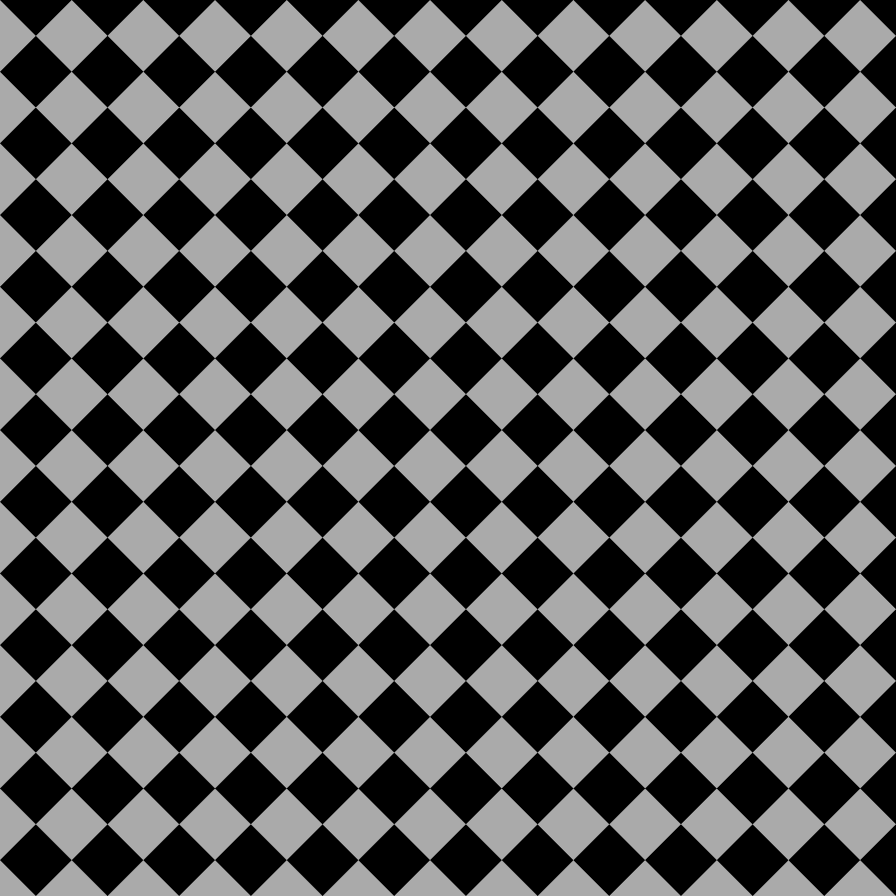
Give the GLSL for this pattern, as a Shadertoy shader.

```glsl
// Harlequin check: equal grey and black diamonds touching at their corners.
// The plane is folded into square cells, each holding one grey diamond drawn
// by its signed distance; the black diamonds are the space left between.

const float REPEATS = 12.5;           // cells across and down the canvas
const float HALF_DIAGONAL = 0.5;      // diamond centre to corner, in cells
const float EDGE_PIXELS = 1.0;        // width of the smoothed edge
const vec3 GREY = vec3(0.667);
const vec3 BLACK = vec3(0.0);

// Signed distance to a diamond centred on the origin, negative inside.
float diamondDistance(vec2 p, float halfDiagonal) {
    return (abs(p.x) + abs(p.y) - halfDiagonal) * inversesqrt(2.0);
}

void mainImage(out vec4 fragColor, in vec2 fragCoord) {
    // Cell units, with diamond centres on whole numbers.
    vec2 p = fragCoord / iResolution.xy * REPEATS;
    vec2 cell = fract(p + 0.5) - 0.5;

    // Antialiased coverage of the grey diamond.
    float pixel = REPEATS / min(iResolution.x, iResolution.y);
    float d = diamondDistance(cell, HALF_DIAGONAL);
    float coverage = clamp(0.5 - d / (pixel * EDGE_PIXELS), 0.0, 1.0);

    fragColor = vec4(mix(BLACK, GREY, coverage), 1.0);
}
```
